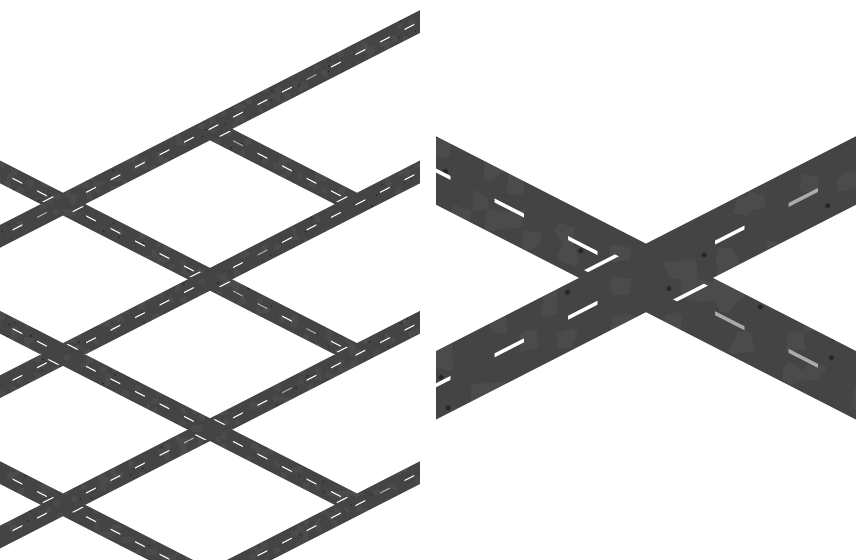
Left: the whole. Right: its middle third, enlarged.
Write a Shadertoy shader that draws this pattern.

```glsl
// Diagonal lattice of asphalt roads with dashed centre lines and stop lines on white

float hash(vec2 p) {
    p = fract(p * vec2(0.1031, 0.1137));
    p += dot(p, p.yx + 33.33);
    return fract((p.x + p.y) * p.x * 7.31);
}

// Antialiased coverage of the region where d < 0
float cover(float d, float soft) {
    return clamp(0.5 - d / soft, 0.0, 1.0);
}

// Cellular noise: distance to the nearest point, and that point's random value
vec2 cellular(vec2 p) {
    vec2 nearest = vec2(9.0, 0.0);
    for (int j = -1; j <= 1; j++)
    for (int i = -1; i <= 1; i++) {
        vec2 cell = floor(p) + vec2(i, j);
        vec2 point = cell + 0.2 + 0.6 * vec2(hash(cell + 17.0), hash(cell + 71.0));
        float d = length(p - point);
        if (d < nearest.x) nearest = vec2(d, hash(cell + 5.0));
    }
    return nearest;
}

// Worn centre dashes: offset across the road, position along it, road number
float dashes(float across, float along, float road, float soft) {
    float t = along * 6.0 + 0.36;
    float wear = mix(1.0, 0.55, step(0.88, hash(vec2(floor(t) + 40.0, road * 13.0 + 60.0))));
    return wear * cover(abs(across) - 0.0045, soft)
                * cover(abs(fract(t) - 0.5) - 0.2, soft * 6.0);
}

// Asphalt with faint patches and a few dark specks
vec3 asphalt(vec2 p) {
    vec2 c = cellular(p * 72.0);
    float tone = 0.265 + 0.028 * step(0.8, c.y);
    tone -= 0.12 * step(c.y, 0.06) * smoothstep(0.2, 0.08, c.x);
    return vec3(tone);
}

void mainImage(out vec4 fragColor, in vec2 fragCoord) {
    // Canvas position from the top left, in canvas widths
    vec2 p = vec2(fragCoord.x, iResolution.y - fragCoord.y) / iResolution.x;
    float soft = 2.8 / iResolution.x;

    // Skewed lattice: x counts rising roads, y counts falling roads
    vec2 uv = (p - vec2(0.5, 0.665)) / vec2(0.35, 0.358);
    vec2 lattice = vec2(uv.y + 0.5 * uv.x, uv.y - 0.5 * uv.x);
    vec2 id = round(lattice);
    vec2 offset = lattice - id;

    // Rising roads run through; falling roads stop at T junctions
    float rising = cover(abs(offset.x) - 0.076, soft) * step(-1.5, id.x);
    float falling = cover(abs(offset.y) - 0.076, soft) * step(-1.5, id.y) * step(uv.x, 1.0);
    if (id.y < -0.5) falling *= step(0.0, uv.x);
    float road = max(rising, falling);

    // Centre lines, left out inside crossings
    bool tee = id.x - id.y > 0.5 || (id.x < -0.5 && id.y < -0.5);
    float gapRising = tee ? 1.0 : step(0.1, abs(offset.y));
    float gapFalling = step(0.1, abs(offset.x));
    float paint = max(dashes(offset.x, uv.x, id.x, soft) * gapRising,
                      dashes(offset.y, uv.x, id.y + 9.0, soft) * gapFalling);

    // Stop lines beside the road that has priority
    bool fallingPriority = id.y == 1.0 && !tee;
    vec2 q = fallingPriority ? offset.yx : offset;
    float shift = (fallingPriority ? -0.018 : 0.018) * sign(q.x);
    float stopLine = cover(abs(abs(q.x) - 0.083) - 0.0045, soft)
                   * cover(abs(q.y + shift) - 0.035, soft);
    paint = max(paint, stopLine);

    vec3 color = mix(vec3(1.0), asphalt(p), road);
    color = mix(color, vec3(1.0), paint);
    fragColor = vec4(color, 1.0);
}
```
